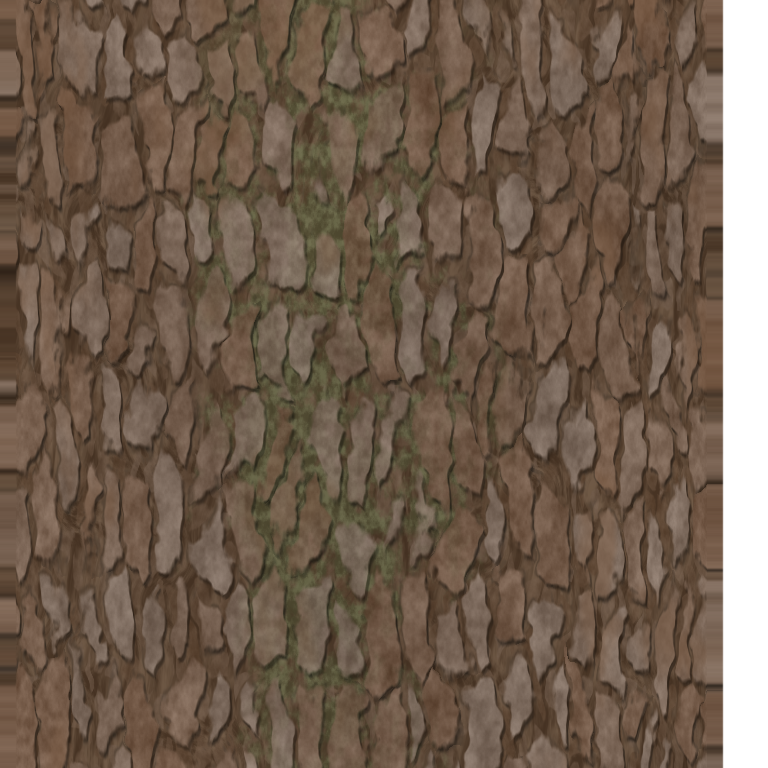
Write a Shadertoy shader that draws this texture.

```glsl
// Pine bark: tall pale plates from stretched Voronoi cells over fibrous brown
// furrows, with moss in the middle furrows. The sides smear into flat streaks
// by clamping x, and a plain white margin closes the right.

float hash(vec2 p) {
    return fract(sin(dot(p, vec2(127.1, 311.7))) * 43758.5453);
}

float noise(vec2 p) {
    vec2 i = floor(p), f = fract(p);
    f = f * f * (3.0 - 2.0 * f);
    return mix(mix(hash(i), hash(i + vec2(1, 0)), f.x),
               mix(hash(i + vec2(0, 1)), hash(i + vec2(1, 1)), f.x), f.y);
}

float fbm(vec2 p) {
    float sum = 0.0, amp = 0.53;
    for (int i = 0; i < 4; i++) {
        sum += amp * noise(p);
        p = p * 2.03 + 17.3;
        amp *= 0.5;
    }
    return sum;
}

// x: distance from the cell border, y: random value of the cell
vec2 cells(vec2 p) {
    vec2 base = floor(p);
    float near = 9.0, second = 9.0, id = 0.0;
    for (int y = -1; y <= 1; y++)
    for (int x = -1; x <= 1; x++) {
        vec2 c = base + vec2(x, y);
        vec2 seed = c + 0.1 + 0.8 * vec2(hash(c), hash(c + 41.7));
        float d = length(seed - p);
        if (d < near) {
            second = near;
            near = d;
            id = hash(c + 93.1);
        } else {
            second = min(second, d);
        }
    }
    return vec2(second - near, id);
}

// x: how far inside a plate with a ragged rim, y: random value of the plate
vec2 plates(vec2 p, vec2 scale) {
    vec2 bend = vec2(fbm(p * vec2(13.0, 9.0)), fbm(p * vec2(11.0, 8.0) + 50.0)) - 0.5;
    vec2 ragged = vec2(noise(p * vec2(85.0, 55.0)), noise(p * 60.0 + 9.0)) - 0.5;
    vec2 cell = cells((p + bend * vec2(0.05, 0.07) + ragged * vec2(0.009, 0.015)) * scale);
    float rim = 0.21 + 0.22 * (cell.y - 0.5) + 0.5 * (fbm(p * vec2(50.0, 22.0)) - 0.5);
    return vec2(cell.x - rim, cell.y);
}

float cover(float inside) {
    return smoothstep(-0.07, 0.09, inside);
}

vec3 bark(vec2 p) {
    // The trunk curves away, so plates narrow toward the sides
    float side = p.x - 0.43;
    vec2 q = vec2(side * (1.0 + 0.6 * side * side) + 2.0, p.y + 3.0);
    vec2 bigScale = vec2(22.0, 8.0), smallScale = vec2(43.0, 17.0);

    // Furrow: vertical fibres and smaller, lower flakes
    float fibre = fbm(q * vec2(95.0, 26.0) + 6.0 * noise(q * 14.0));
    float grain = fbm(q * vec2(130.0, 85.0));
    vec3 color = mix(vec3(0.27, 0.195, 0.135), vec3(0.43, 0.345, 0.27),
                     smoothstep(0.2, 0.8, fibre));
    vec2 flake = plates(q + 7.0, smallScale);
    vec3 flakeColor = mix(vec3(0.37, 0.275, 0.20), vec3(0.45, 0.37, 0.31), flake.y);
    color = mix(color, flakeColor + 0.16 * (grain - 0.5), 0.6 * cover(flake.x - 0.06));

    // Moss gathers in the furrows of the middle band
    float band = exp(-pow((p.x - 0.44) / 0.22, 2.0)) * (0.75 + 0.25 * sin(p.y * 6.0 - 1.4));
    float patches = fbm(q * vec2(13.0, 6.0) + 31.0);
    float speckle = fbm(q * vec2(80.0, 50.0) + 70.0);
    float moss = smoothstep(0.42, 0.62, patches * 0.55 + speckle * 0.45 + 0.3 * band - 0.16);
    moss *= smoothstep(0.1, 0.6, band);
    vec3 mossColor = mix(vec3(0.29, 0.28, 0.18), vec3(0.43, 0.44, 0.31),
                         smoothstep(0.25, 0.75, grain));
    color = mix(color, mossColor, 0.8 * moss);

    // Plates: grey to rosy tan, with blotches and fine grain
    vec2 plate = plates(q, bigScale);
    float top = cover(plate.x);
    float blotch = fbm(q * vec2(38.0, 24.0) + 12.0);
    vec3 plateColor = mix(vec3(0.455, 0.355, 0.285), vec3(0.495, 0.425, 0.375),
                          smoothstep(0.15, 0.75, plate.y));
    plateColor += 0.2 * (blotch - 0.5) + 0.14 * (grain - 0.5);
    plateColor = mix(plateColor, vec3(0.46, 0.34, 0.25), 0.5 * smoothstep(0.55, 0.75, patches));
    plateColor = mix(plateColor, mossColor, 0.18 * moss);
    color = mix(color, plateColor, top);

    // Cracks: shadow below and right of each plate, broken along the rim
    float above = cover(plates(q + vec2(-0.003, 0.006), bigScale).x);
    float shadow = max(above - top, 0.0);
    float crack = exp(-pow((plate.x + 0.06) / 0.07, 2.0)) * smoothstep(0.45, 0.7, fibre);
    color *= 1.0 - 0.34 * shadow - 0.2 * crack;

    // Broad change of tone
    return color * (0.93 + 0.14 * fbm(q * 4.0));
}

void mainImage(out vec4 fragColor, in vec2 fragCoord) {
    vec2 uv = fragCoord / iResolution.xy;
    vec3 color = bark(vec2(clamp(uv.x, 0.02, 0.921), uv.y));
    float pixel = 1.0 / iResolution.x;
    float margin = smoothstep(-pixel, pixel, uv.x - 0.9414);
    fragColor = vec4(mix(color, vec3(1.0), margin), 1.0);
}
```
